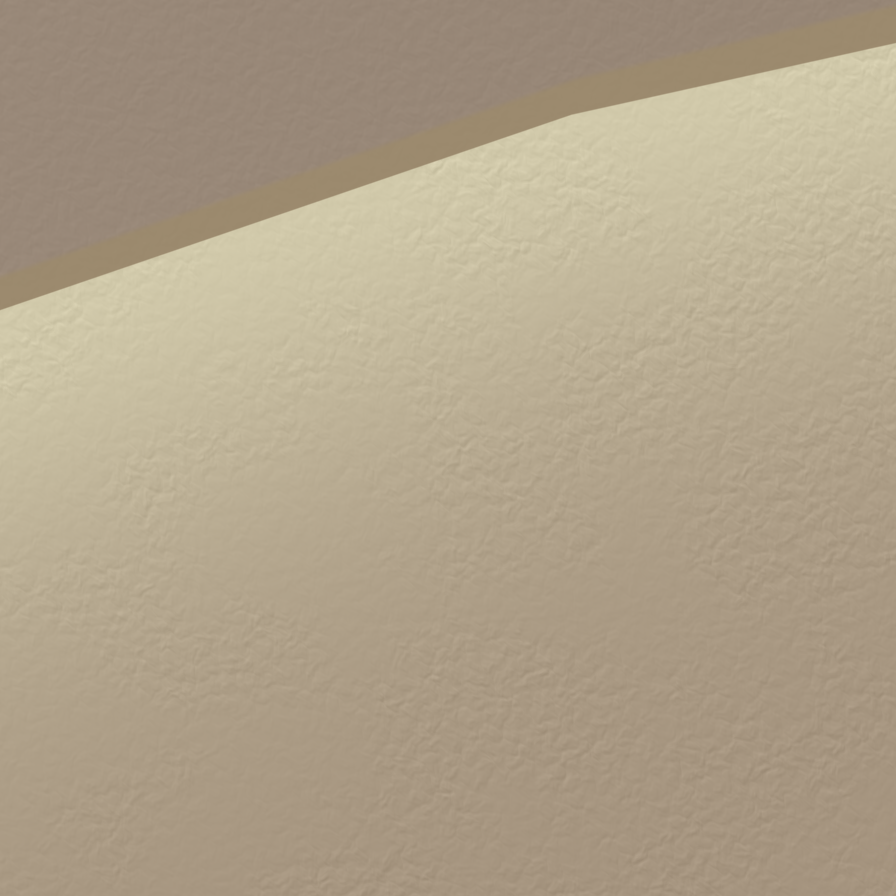
Reproduce this texture procedurally as a WebGL 2 fragment shader.

```glsl
#version 300 es
precision highp float;
// Rough plaster wall lit from its upper rim, below a thin shadow band and a dim ceiling.

uniform vec2 u_resolution;
out vec4 outColor;

const vec3 CEILING = vec3(0.595, 0.530, 0.468);
const vec3 BAND    = vec3(0.610, 0.540, 0.430);
const vec3 LIT     = vec3(0.820, 0.790, 0.668);
const vec3 UNLIT   = vec3(0.645, 0.578, 0.495);

vec2 hash2(vec2 p) {
    vec3 q = fract(p.xyx * vec3(0.1031, 0.1030, 0.0973));
    q += dot(q, q.yzx + 33.33);
    return fract((q.xx + q.yz) * q.zy);
}

// Distance to the nearest scattered point
float cellular(vec2 p) {
    vec2 cell = floor(p), local = fract(p);
    float nearest = 4.0;
    for (int y = -1; y <= 1; y++) {
        for (int x = -1; x <= 1; x++) {
            vec2 offset = vec2(x, y);
            vec2 delta = offset + hash2(cell + offset + 50.0) - local;
            nearest = min(nearest, dot(delta, delta));
        }
    }
    return sqrt(nearest);
}

// Layered sines, used to warp and to vary the grain
float waves(vec2 p) {
    float sum = 0.0, amplitude = 0.5;
    for (int i = 0; i < 4; i++) {
        sum += amplitude * sin(p.x + 1.7 * sin(p.y)) * cos(p.y - 0.6 * p.x);
        p = mat2(1.5, 1.1, -1.1, 1.5) * p + 2.3;
        amplitude *= 0.6;
    }
    return sum;
}

// Plaster surface: large dabs with finer grit on top
float plasterHeight(vec2 p, float scale) {
    vec2 warp = vec2(waves(p * scale * 0.9), waves(p.yx * scale * 0.9 + 7.0));
    vec2 q = p * scale + 0.55 * warp;
    return cellular(q) + 0.45 * cellular(q * 2.1 + 13.0);
}

// Slope of the plaster towards the light
float relief(vec2 p, float scale, vec2 lightStep) {
    float slope = plasterHeight(p + lightStep, scale) - plasterHeight(p - lightStep, scale);
    return clamp(slope, -0.6, 0.6);
}

// Height of a line that bends once at the given knee
float bentLine(float x, vec2 knee, float slopeLeft, float slopeRight) {
    float dx = x - knee.x;
    return knee.y + dx * (dx < 0.0 ? slopeLeft : slopeRight);
}

void main() {
    vec2 uv = gl_FragCoord.xy / u_resolution;
    float pixel = 1.0 / u_resolution.y;

    // Rim of the wall and top of the shadow band
    float rim = bentLine(uv.x, vec2(0.638, 0.872), 0.342, 0.221);
    float bandTop = bentLine(uv.x, vec2(0.645, 0.912), 0.343, 0.230);
    float depth = max(rim - uv.y, 0.0);

    // Light fading down the wall, a little faster to the right
    float reach = mix(0.38, 0.34, uv.x);
    float light = exp(-pow(depth / reach, 1.5));
    vec3 wall = mix(UNLIT, LIT, light);

    // Grain, patchy on the wall and fainter above it
    float patches = smoothstep(-0.45, 0.5, waves(uv * 11.0 + 3.0));
    float grain = relief(uv, 62.0, vec2(-0.0008, 0.0016));
    wall += grain * mix(0.025, 0.085, patches) * mix(0.75, 1.0, light);
    vec3 ceiling = CEILING + grain * 0.025;
    ceiling += 0.012 * (0.4 - uv.x);
    vec3 band = BAND + grain * 0.008;

    // Stack the three areas from top to bottom
    vec3 color = mix(band, ceiling, smoothstep(-0.004, 0.005, uv.y - bandTop));
    color = mix(color, wall, smoothstep(-pixel, pixel, rim - uv.y));
    outColor = vec4(color, 1.0);
}
```
